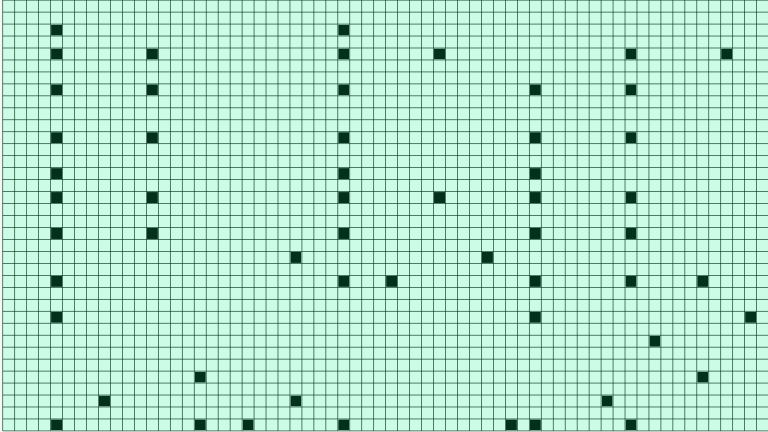
This pattern is drawn by a WebGL 2 fragment shader. Its source:

```glsl
#version 300 es
precision highp float;
// A mint sheet ruled with thin dark lines, some of its cells filled with ink.
// Filled cells sit on rows of a five-step scale: most fall on every eighth
// column, a few stray between; golden-ratio sequences spread them evenly.

uniform vec2 u_resolution;
out vec4 fragColor;

// Lengths are in canvas heights
const float CELL = 0.0277;
const float LINE_WIDTH = 0.00146;
const float FILL_SIZE = 0.92;              // share of the cell side
const vec2 SHEET_CORNER = vec2(0.0064, 0.0025);

const vec3 PAGE = vec3(0.97);
const vec3 MINT = vec3(0.80, 0.99, 0.90);
const vec3 INK = vec3(0.01, 0.19, 0.10);

const int BEAT = 8;                        // columns per beat
const int BEAT_START = 4;
const int STRAY_TOP_ROW = 14;
const float STRAY_CHANCE = 0.065;
const float GOLDEN = 0.6180340;
const float ROW_SHIFT = 0.7548777;

// Chance of a filled beat for each step of the scale, in order of fifths
const float BEAT_CHANCE[5] = float[5](0.58, 0.75, 0.0, 0.30, 0.56);

// Share of a pixel covered, per axis, by a band centred at offset zero
vec2 bandCoverage(vec2 offset, float halfWidth, float pixel) {
    vec2 high = min(offset + 0.5 * pixel, halfWidth);
    vec2 low = max(offset - 0.5 * pixel, -halfWidth);
    return clamp((high - low) / pixel, 0.0, 1.0);
}

// Evenly spread pseudo-random value for a step along a row
float spread(int index, int row) {
    return fract(float(index) * GOLDEN + float(row) * ROW_SHIFT + 0.31);
}

bool isFilled(ivec2 cell) {
    int column = cell.x - BEAT_START;
    int row = cell.y;
    if (column < 0 || row < 0) return false;

    // Multiplying by seven turns semitone rows into steps of fifths
    int fifth = (row * 7) % 12;
    if (fifth > 4) return false;

    if (column % BEAT == 0) {
        bool quiet = row > 0 && row < 8;
        return !quiet && spread(column / BEAT, row) < BEAT_CHANCE[fifth];
    }
    bool strayPlace = column % 2 == 0 && row <= STRAY_TOP_ROW;
    return strayPlace && spread(column / 2, row) < STRAY_CHANCE;
}

void main() {
    float pixel = 1.0 / u_resolution.y;
    vec2 position = gl_FragCoord.xy * pixel - SHEET_CORNER;
    vec2 grid = position / CELL;

    // Sheet on the page
    vec2 inside = clamp(position / pixel + 0.5, 0.0, 1.0);
    vec3 color = mix(PAGE, MINT, inside.x * inside.y);

    // Ruled lines, cut off at the edges of the sheet
    vec2 toLine = (fract(grid + 0.5) - 0.5) * CELL;
    vec2 rule = bandCoverage(toLine, 0.5 * LINE_WIDTH, pixel) * inside.yx;
    float ink = 1.0 - (1.0 - rule.x) * (1.0 - rule.y);

    // Filled cells
    if (isFilled(ivec2(floor(grid)))) {
        vec2 toCenter = (fract(grid) - 0.5) * CELL;
        vec2 fill = bandCoverage(toCenter, 0.5 * FILL_SIZE * CELL, pixel);
        ink = max(ink, fill.x * fill.y);
    }

    fragColor = vec4(mix(color, INK, ink), 1.0);
}
```
